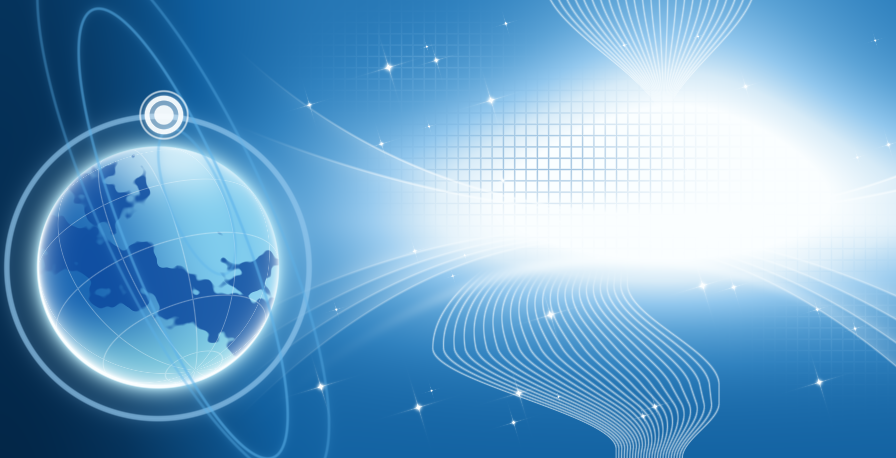
A Shadertoy shader for this background:

```glsl
#define GLOBE_CENTER vec2(.345, .416)
#define GLOBE_RADIUS .264
#define HALO_RADIUS .33
#define BADGE_CENTER vec2(.358, .749)
#define LIGHT_CENTER vec2(1.44, .6)
#define GRID_CELL .0247
#define STAR_COUNT 42
#define MESH_LINES 24.
#define WHITE vec3(.98, .995, 1)
#define SKY vec3(.57, .78, .93)

float stroke(float d, float width) {
  float px = 1. / iResolution.y;
  return 1. - smoothstep(width - px, width + px, abs(d));
}
float blob(vec2 p, vec2 center, vec2 size) {
  vec2 q = (p - center) / size;
  return exp(-dot(q, q));
}
void lighten(inout vec3 col, float amount) {
  col = mix(col, WHITE, clamp(amount, 0., 1.));
}
vec2 hash2(vec2 p) {
  return fract(sin(vec2(dot(p, vec2(127.1, 311.7)), dot(p, vec2(269.5, 183.3)))) * 43758.5);
}
float gradientNoise(vec2 p) {
  vec2 i = floor(p), f = fract(p), u = f * f * (3. - 2. * f), e = vec2(1, 0);
  float a = dot(hash2(i) - .5, f), b = dot(hash2(i + e) - .5, f - e);
  float c = dot(hash2(i + e.yx) - .5, f - e.yx), d = dot(hash2(i + 1.) - .5, f - 1.);
  return 2. * mix(mix(a, b, u.x), mix(c, d, u.x), u.y);
}
// Brightness steps from navy to white
vec3 ramp(float level) {
  vec3 tones[8] = vec3[8](vec3(0, .1, .2), vec3(.02, .2, .36), vec3(.06, .37, .62),
    vec3(.19, .51, .75), vec3(.36, .64, .84), SKY, vec3(.84, .92, .97), WHITE);
  level = clamp(level + 1., 0., 6.99);
  int i = int(level);
  return mix(tones[i], tones[i + 1], fract(level));
}
float orbit(vec2 p, vec2 center, vec2 axis, vec2 radii) {
  p -= center;
  vec2 q = vec2(dot(p, axis), dot(p, vec2(axis.y, -axis.x))) / radii;
  float k = length(q), d = (k - 1.) * k / max(length(q / radii), .001);
  return .5 * stroke(d, .003) + .3 * exp(-abs(d) / .007);
}
// Family of strands spread between two edges
float mesh(float x, float left, float right) {
  float u = (x - left) / (right - left), k = u * MESH_LINES;
  float slope = max(fwidth(k) * iResolution.y, 1.);
  float inside = smoothstep(-.02, 0., u) * (1. - smoothstep(1., 1.02, u));
  return inside * stroke((fract(k + .5) - .5) / slope, .0012);
}
float sparkles(vec2 p) {
  float sum = 0.;
  for (int i = 0; i < STAR_COUNT; i++) {
    vec2 h = hash2(vec2(i, 7)), d = p - vec2(mix(.62, 1.95, h.x), mix(.06, .95, h.y));
    float size = mix(.006, .024, pow(hash2(vec2(i, 31)).x, 3.));
    d = abs(vec2(d.x + .3 * d.y, d.y - .3 * d.x)) / size;
    sum += exp(-dot(d, d) * 8.) + .7 * exp(-d.x - d.y - 12. * min(d.x, d.y));
  }
  return sum;
}
vec3 globe(vec2 q) {
  float r2 = min(dot(q, q), 1.);
  vec3 c = mix(vec3(.1, .4, .7), vec3(.5, .8, .93), smoothstep(-.7, .6, q.x + .3 * q.y));
  c = mix(c, vec3(.52, .83, .88), .8 * smoothstep(.2, .9, -q.y));
  lighten(c, .6 * blob(q, vec2(.15, .9), vec2(.6, .3)));
  // Land masses
  float land = max(.23 - abs(q.y + .15 + .43 * q.x), .24 - length(q - vec2(-.43, .6)));
  land = max(land, .18 - length(q - vec2(.76, -.05)));
  land += .35 * gradientNoise(q * 5.) + .2 * gradientNoise(q * 12.);
  c = mix(c, vec3(.05, .29, .62), .85 * smoothstep(-.02, .03, land));
  // Tilted graticule and bright rim
  vec3 n = vec3(.94 * q.x + .34 * q.y, .94 * q.y - .34 * q.x, sqrt(1. - r2));
  n.yz = vec2(.9 * n.y - .43 * n.z, .43 * n.y + .9 * n.z);
  vec2 angle = vec2(atan(n.x, n.z), asin(clamp(n.y, -1., 1.)));
  vec2 net = abs(fract(angle / .5236) - .5) * .5236 * vec2(cos(angle.y), 1);
  lighten(c, .4 * stroke(min(net.x, net.y) * GLOBE_RADIUS, .001));
  lighten(c, pow(r2, 5.) * (.55 - dot(q, vec2(.16, .42))) + .5 * pow(r2, 16.));
  return c;
}
void mainImage(out vec4 fragColor, in vec2 fragCoord) {
  vec2 p = fragCoord / iResolution.y;
  float px = 1. / iResolution.y;
  // Light field
  float level = -.5 + .5 * p.y + 1.6 * smoothstep(0., .75, p.x);
  level += 2.7 * exp(-pow(abs(p.y - .52) / .24, 2.)) * smoothstep(.2, 1.1, p.x);
  level += 3. * blob(p, LIGHT_CENTER, vec2(.5, .27)) + 1.7 * blob(p, vec2(1.5, .85), vec2(.35, .3));
  vec3 col = ramp(level);
  // Fading grids
  vec2 cell = abs(fract(p / GRID_CELL) - .5) * GRID_CELL;
  float net = stroke(min(cell.x, cell.y), .0012);
  col = mix(col, vec3(.3, .55, .76), .65 * net * blob(p, vec2(1.19, .65), vec2(.23, .11)));
  float faint = blob(p, vec2(.93, .86), vec2(.16, .08)) + blob(p, vec2(1.85, .36), vec2(.16, .13));
  col = mix(col, SKY, .3 * net * faint);
  // Strand meshes above and below the light
  float t = (1. - p.y) / .28, spread = max(1. - smoothstep(-.15, 1., t), .02);
  lighten(col, .65 * mesh(p.x, 1.45 - .26 * spread, 1.45 + .2 * spread) * (1. - smoothstep(.6, 1., t)));
  t = 1. - p.y / .4;
  float left = .945 + .4 * smoothstep(.4, .95, t) + .6 * pow(max(.4 - t, 0.), 2.);
  float right = 1.37 + .2 * smoothstep(.05, .6, t) - .08 * smoothstep(.7, 1., t);
  lighten(col, .65 * mesh(p.x, left, right) * smoothstep(-.05, .15, t));
  // Sweeping ribbons: two bend upward, four downward
  for (int i = 0; i < 6; i++) {
    float k = float(i - 2), up = i < 2 ? 1. : -1., dx = p.x - (i < 2 ? 1.46 : 1.3);
    float bend = i == 0 ? .32 + .1 * dx * dx : i == 1 ? .22 : -.34 - .1 * k;
    float d = up * (p.y - (i < 2 ? .53 : .5 - .008 * k) - bend * dx * dx);
    float sheen = (1. - smoothstep(-px, px, d)) * exp(min(d, 0.) / .033);
    lighten(col, smoothstep(.5, .95, p.x) * (.28 * sheen + (.35 + .1 * up) * stroke(d, .0025)));
  }
  float inner = p.y - .437 + .55 * (p.x - 1.36) * (p.x - 1.36);
  lighten(col, .65 * blob(vec2(p.x, inner), vec2(1.36, 0), vec2(.35, .016)));
  lighten(col, .9 * blob(p, vec2(1.48, .515), vec2(.42, .04)));
  // Globe, halo and orbits
  vec2 q = (p - GLOBE_CENTER) / GLOBE_RADIUS;
  float edge = (length(q) - 1.) * GLOBE_RADIUS, halo = edge + GLOBE_RADIUS - HALO_RADIUS;
  col = mix(col, vec3(.75, .93, .98), .85 * exp(-max(edge, 0.) / .022));
  col = mix(col, globe(q), 1. - smoothstep(-px, px, edge));
  col = mix(col, SKY, .55 * stroke(halo, .006) + .2 * exp(-abs(halo) / .015));
  float paths = orbit(p, vec2(.4, .49), vec2(-.373, .928), vec2(.527, .125));
  paths += .7 * orbit(p, vec2(.4, .54), vec2(-.42, .907), vec2(.65, .18));
  paths += .7 * orbit(p, vec2(.43, .56), vec2(-.373, .928), vec2(.17, .06));
  col = mix(col, vec3(.36, .7, .92), min(.75 * paths, 1.));
  // Ringed badge and sparkles
  float r = length(p - BADGE_CENTER), badge = .45 * (1. - smoothstep(.03, .055, r));
  badge += .7 * stroke(r - .052, .002) + .8 * stroke(r - .037, .005) + .6 * stroke(r, .021);
  lighten(col, min(badge, .95));
  lighten(col, sparkles(p));
  fragColor = vec4(col, 1);
}
```
